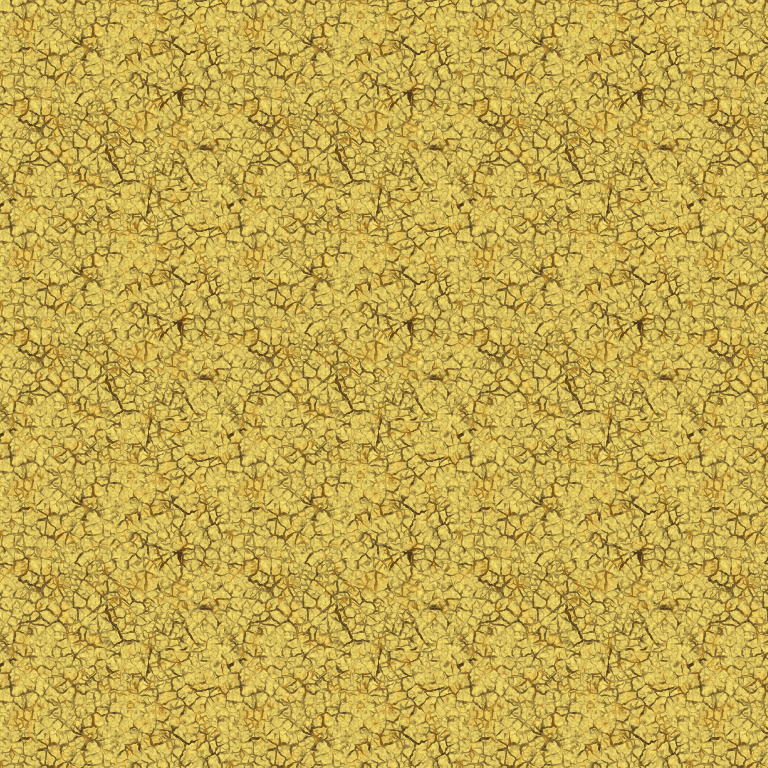
This texture is drawn by a three.js fragment shader. Its source:

```glsl
varying vec2 vUv;

// Hash of a lattice cell that wraps after "period" cells
vec2 wrapHash(vec2 cell, float period) {
  vec2 c = floor(mod(cell + 0.5, period)) + period * 0.37;
  vec3 h = fract(c.xyx * vec3(0.1031, 0.1030, 0.0973));
  h += dot(h, h.yzx + 33.33);
  return fract((h.xx + h.yz) * h.zy);
}

float noise(vec2 p, float period) {
  p *= period;
  vec2 i = floor(p);
  vec2 f = fract(p);
  f = f * f * (3.0 - 2.0 * f);
  float low = mix(wrapHash(i, period).x, wrapHash(i + vec2(1.0, 0.0), period).x, f.x);
  float high = mix(wrapHash(i + vec2(0.0, 1.0), period).x, wrapHash(i + 1.0, period).x, f.x);
  return mix(low, high, f.y);
}

vec2 wobble(vec2 p, float period) {
  return vec2(noise(p, period), noise(p + vec2(0.37, 0.61), period)) - 0.5;
}

// Distance to the nearest border between Voronoi plates, in plate units
float plateBorder(vec2 p, float period) {
  p *= period;
  vec2 home = floor(p);
  vec2 f = fract(p);
  vec2 nearestCell = vec2(0.0);
  vec2 nearest = vec2(0.0);
  float best = 9.0;
  for (int y = -1; y <= 1; y++) {
    for (int x = -1; x <= 1; x++) {
      vec2 cell = vec2(float(x), float(y));
      vec2 r = cell + wrapHash(home + cell, period) - f;
      if (dot(r, r) < best) {
        best = dot(r, r);
        nearest = r;
        nearestCell = cell;
      }
    }
  }
  float border = 9.0;
  for (int y = -2; y <= 2; y++) {
    for (int x = -2; x <= 2; x++) {
      vec2 cell = nearestCell + vec2(float(x), float(y));
      vec2 r = cell + wrapHash(home + cell, period) - f;
      vec2 across = r - nearest;
      if (dot(across, across) > 0.0001) {
        border = min(border, dot(0.5 * (nearest + r), normalize(across)));
      }
    }
  }
  return border;
}

float crackLine(float border, float halfWidth, float softness) {
  return 1.0 - smoothstep(halfWidth, halfWidth + softness, border);
}

void main() {
  // The ground repeats a little over three times across the canvas
  vec2 p = vUv * 3.34;
  vec2 jitter = 0.011 * wobble(p, 43.0) + 0.006 * wobble(p + 0.19, 89.0);
  vec2 bent = p + 0.03 * wobble(p, 6.0) + jitter;

  // Thin cracks around the plates, fading along their length
  float strength = smoothstep(0.25, 0.75, 0.3 * noise(p + 0.13, 13.0) + 0.7 * noise(p + 0.47, 31.0));
  float thin = crackLine(plateBorder(bent, 19.0), 0.035 * strength, 0.1);
  thin *= 0.2 + 0.56 * strength;

  // Finer cracks that split the plates, only in short pieces
  float split = smoothstep(0.38, 0.78, 0.3 * noise(p + 0.41, 15.0) + 0.7 * noise(p + 0.83, 41.0));
  float fine = crackLine(plateBorder(bent + 0.29, 33.0), 0.03 * split, 0.17);
  fine *= 0.08 + 0.44 * split;

  // A few longer dark cracks
  float wideZone = smoothstep(0.5, 0.74, 0.7 * noise(p + 0.77, 9.0) + 0.3 * noise(p, 35.0));
  vec2 jagged = p + 0.03 * wobble(p + 0.2, 13.0) + 1.3 * jitter;
  float wide = crackLine(plateBorder(jagged, 6.0), 0.02 * wideZone, 0.028);
  wide *= 0.9 * wideZone;

  // Crumbs and pits
  float pits = smoothstep(0.66, 0.94, 0.8 * noise(p + 0.23, 79.0) + 0.2 * noise(p + 0.59, 19.0));
  float crack = max(max(thin, fine), max(wide, 0.45 * pits));

  // Plate surface with fine grain
  float grain = 0.7 * noise(p, 137.0) + 0.3 * noise(p + 0.53, 61.0);
  float shade = -0.1 + 0.34 * grain;
  float tone = clamp(shade + crack * (0.75 + 0.3 * grain), -0.08, 1.0);

  vec3 dryYellow = vec3(0.94, 0.85, 0.415);
  vec3 crackBrown = vec3(0.30, 0.20, 0.09);
  vec3 color = mix(dryYellow, crackBrown, tone);

  // Small rusty stains, strongest beside the cracks
  float stain = smoothstep(0.5, 0.8, 0.35 * noise(p + 0.67, 13.0) + 0.65 * noise(p, 37.0));
  vec3 rust = vec3(0.82, 0.59, 0.17);
  color = mix(color, rust * (1.08 - 0.6 * crack), stain * (0.2 + 0.45 * smoothstep(0.05, 0.35, crack)));

  gl_FragColor = vec4(color, 1.0);
}
```
